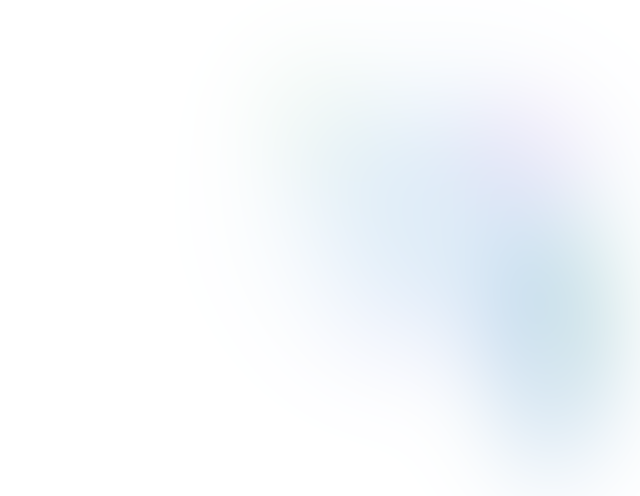
Reproduce this background procedurally as a WebGL 2 fragment shader.

```glsl
#version 300 es
precision highp float;
// A white field with soft pastel glows gathered right of centre.
// Each glow is an elliptical, slightly flattened Gaussian that absorbs
// some red, green and blue from the white; overlaps add up.

uniform vec2 u_resolution;
out vec4 fragColor;

const vec3 PAPER = vec3(1.0);
const float FALLOFF = 1.2;  // 1 is a plain Gaussian, more is flatter on top

// Light absorbed at the heart of each glow
const vec3 SKY_ABSORB      = vec3(0.120, 0.070, 0.028);
const vec3 LAGOON_ABSORB   = vec3(0.145, 0.090, 0.045);
const vec3 VIOLET_ABSORB   = vec3(0.000, 0.028, 0.004);
const vec3 TEAL_ABSORB     = vec3(0.014, 0.002, 0.025);
const vec3 MINT_ABSORB     = vec3(0.026, 0.012, 0.022);
const vec3 LAVENDER_ABSORB = vec3(0.010, 0.012, 0.000);

// Centres and radii, in canvas heights
const vec2 SKY_AT      = vec2(0.892, 0.571), SKY_SIZE      = vec2(0.298, 0.263);
const vec2 LAGOON_AT   = vec2(1.111, 0.301), LAGOON_SIZE   = vec2(0.172, 0.261);
const vec2 VIOLET_AT   = vec2(1.061, 0.697), VIOLET_SIZE   = vec2(0.160, 0.148);
const vec2 TEAL_AT     = vec2(1.187, 0.386), TEAL_SIZE     = vec2(0.126, 0.200);
const vec2 MINT_AT     = vec2(0.631, 0.764), MINT_SIZE     = vec2(0.160, 0.170);
const vec2 LAVENDER_AT = vec2(0.825, 0.318), LAVENDER_SIZE = vec2(0.200, 0.140);

float glow(vec2 point, vec2 centre, vec2 size) {
    vec2 offset = (point - centre) / size;
    return exp(-pow(dot(offset, offset) + 1e-6, FALLOFF));
}

void main() {
    vec2 point = gl_FragCoord.xy / u_resolution.y;

    // Two main bodies of colour
    vec3 absorbed = SKY_ABSORB * glow(point, SKY_AT, SKY_SIZE);
    absorbed += LAGOON_ABSORB * glow(point, LAGOON_AT, LAGOON_SIZE);

    // Faint tints around their rims
    absorbed += VIOLET_ABSORB * glow(point, VIOLET_AT, VIOLET_SIZE);
    absorbed += TEAL_ABSORB * glow(point, TEAL_AT, TEAL_SIZE);
    absorbed += MINT_ABSORB * glow(point, MINT_AT, MINT_SIZE);
    absorbed += LAVENDER_ABSORB * glow(point, LAVENDER_AT, LAVENDER_SIZE);

    fragColor = vec4(PAPER - absorbed, 1.0);
}
```
